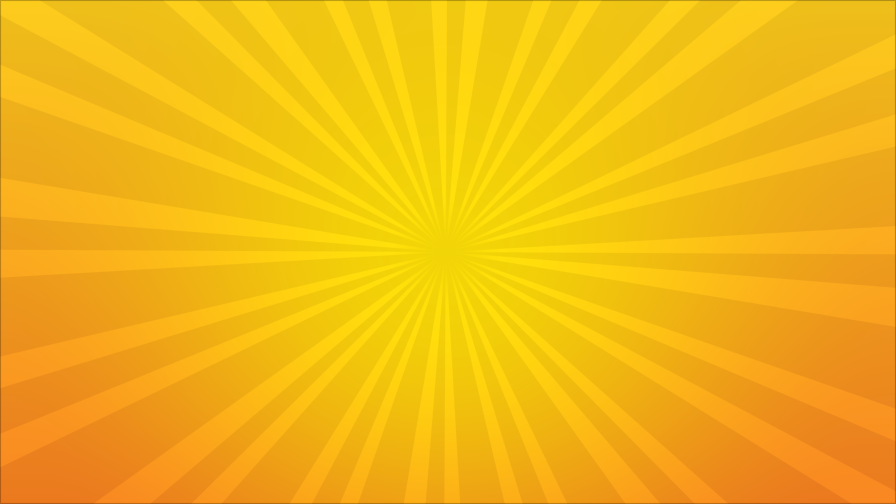
Write a WebGL 1 fragment shader that draws this background.

```glsl
precision highp float;
// Sunburst: paired pale rays over a yellow-to-orange gradient with a central glow.

uniform vec2 u_resolution;

// Layout; lengths are in canvas heights, angles in degrees
const vec2 BURST_CENTER = vec2(0.4974, 0.5); // fraction of the canvas
const float GLOW_RADIUS = 0.92;
const float RAY_FADE = 0.12;
const float BORDER_WIDTH = 0.0023;
const float BORDER_SHADE = 0.25;

// Ray families: x = first direction, y = repeat angle, z = half width
const vec3 SLIM_RAYS = vec3(1.5, 22.5, 1.8);
const vec3 MEDIUM_RAYS = vec3(15.1, 45.0, 1.9);
const vec3 WIDE_RAYS = vec3(38.0, 45.0, 2.45);

const vec3 TOP_COLOR = vec3(0.935, 0.750, 0.100);
const vec3 BOTTOM_COLOR = vec3(0.920, 0.475, 0.120);
const vec3 GLOW_COLOR = vec3(0.950, 0.835, 0.025);
const vec3 RAY_LIGHT = vec3(0.055, 0.052, 0.012);

// Coverage of one family of evenly repeated wedges
float rayFamily(float angle, float radius, vec3 family, float pixel) {
    float halfTurn = 0.5 * family.y;
    float offset = abs(mod(angle - family.x + halfTurn, family.y) - halfTurn);
    float edgeDistance = radians(family.z - offset) * radius;
    return smoothstep(-0.75 * pixel, 0.75 * pixel, edgeDistance);
}

void main() {
    vec2 uv = gl_FragCoord.xy / u_resolution;
    float pixel = 1.0 / u_resolution.y;
    vec2 p = (gl_FragCoord.xy - BURST_CENTER * u_resolution) * pixel;
    float radius = length(p);
    float angle = degrees(atan(p.y, p.x));

    // Vertical gradient and radial glow
    vec3 color = mix(BOTTOM_COLOR, TOP_COLOR, uv.y);
    float glow = 1.0 - smoothstep(0.0, GLOW_RADIUS, radius);
    color = mix(color, GLOW_COLOR, glow);

    // Rays, dissolving into the hub
    float rays = rayFamily(angle, radius, SLIM_RAYS, pixel);
    rays = max(rays, rayFamily(angle, radius, MEDIUM_RAYS, pixel));
    rays = max(rays, rayFamily(angle, radius, WIDE_RAYS, pixel));
    color += RAY_LIGHT * rays * smoothstep(0.0, RAY_FADE, radius);

    // Hairline dark border
    vec2 inset = min(gl_FragCoord.xy, u_resolution - gl_FragCoord.xy) * pixel;
    float edge = min(inset.x, inset.y);
    float border = 1.0 - smoothstep(-0.5 * pixel, 0.5 * pixel, edge - BORDER_WIDTH);
    color *= 1.0 - BORDER_SHADE * border;

    gl_FragColor = vec4(color, 1.0);
}
```
